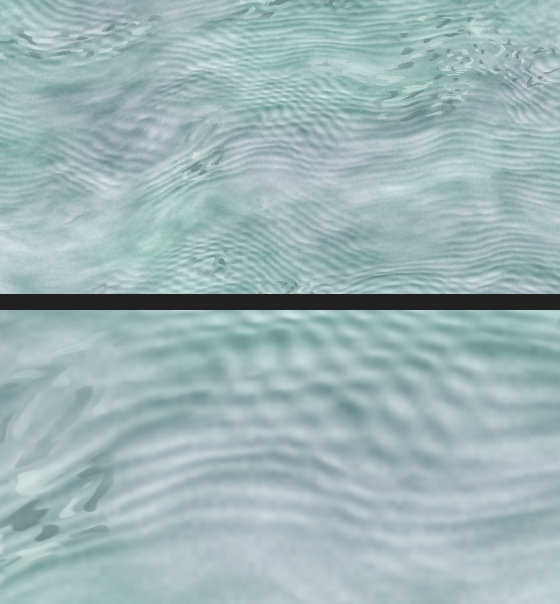
Top, the full canvas; bottom, a detail of the centre.
Write a WebGL 1 fragment shader that draws this texture.

```glsl
precision highp float;
// Pale, wind-ruffled shallow water: tilted, warped noise makes the swell and chop,
// two masked wave trains add fine ripples, and creases, glints and dark flecks
// sit on top. Brightness and teal-to-grey tint are summed around one mean colour.

uniform vec2 u_resolution;

// Colours
const vec3 MEAN_WATER = vec3(0.632, 0.736, 0.737);
const vec3 LIGHT_STEP = vec3(0.083, 0.070, 0.071);  // change per unit of brightness
const vec3 GREY_STEP = vec3(0.030, -0.008, 0.012);  // change from teal towards grey
const vec3 FLECK_COLOR = vec3(0.40, 0.50, 0.50);
const vec3 GLINT_COLOR = vec3(0.85, 0.91, 0.90);

// Shapes, in units of the canvas height
const float TILT = 0.14;
const float BEND = 0.10;
const vec2 SWELL_SCALE = vec2(2.2, 6.0);
const vec2 CHOP_SCALE = vec2(10.0, 29.0);
const vec2 CREASE_SCALE = vec2(1.3, 4.2);
const vec2 FLECK_SCALE = vec2(34.0, 62.0);
const vec2 CROSS_DIRECTION = vec2(0.50, 0.87);
const float RIPPLE_COUNT = 44.0;
const float CROSS_COUNT = 37.0;
const float GRAIN_SCALE = 125.0;

// Strengths
const float SWELL = 0.85;
const float CHOP = 0.85;
const float RIPPLE = 0.65;
const float CROSS = 0.65;
const float CREASE = 0.9;
const float GRAIN = 0.22;

const float TAU = 6.2831853;

float hash(vec2 cell) {
  vec3 h = fract(vec3(cell.xyx) * 0.1031);
  h += dot(h, h.yzx + 33.33);
  return fract((h.x + h.y) * h.z);
}

// Smooth value noise from -1 to 1
float noise(vec2 p) {
  vec2 cell = floor(p);
  vec2 f = p - cell;
  f = f * f * f * (f * (f * 6.0 - 15.0) + 10.0);
  float low = mix(hash(cell), hash(cell + vec2(1.0, 0.0)), f.x);
  float high = mix(hash(cell + vec2(0.0, 1.0)), hash(cell + 1.0), f.x);
  return 2.0 * mix(low, high, f.y) - 1.0;
}

// Three octaves, each turned to hide the lattice
float fbm(vec2 p) {
  float sum = 0.0;
  float weight = 1.0;
  for (int i = 0; i < 3; i++) {
    sum += weight * noise(p);
    p = mat2(1.6, 1.2, -1.2, 1.6) * p + 17.3;
    weight *= 0.52;
  }
  return sum;
}

mat2 rotation(float angle) {
  float c = cos(angle);
  float s = sin(angle);
  return mat2(c, -s, s, c);
}

// Bent coordinates: x runs along the crests, y across them
vec2 flowCoordinates(vec2 p) {
  vec2 q = rotation(TILT) * p;
  q.y += BEND * noise(p * vec2(1.6, 2.1) + 4.7);
  q.y += 0.25 * BEND * noise(p * vec2(4.5, 6.5) + 31.0);
  q.x += BEND * noise(p * 2.6 + 52.0);
  return q;
}

// A train of waves that fades in and out in patches
float waveTrain(float distanceAcross, float count, float wobble, float patchNoise) {
  float wave = sin(TAU * count * distanceAcross + wobble);
  return wave * smoothstep(-0.3, 0.6, patchNoise);
}

// Pale line with a soft shadow on one side
float crease(vec2 q) {
  float n = noise(q * CREASE_SCALE + 71.0);
  float line = exp(-150.0 * n * n) + 2.2 * n * exp(-14.0 * n * n);
  return line * smoothstep(-0.2, 0.5, noise(q * vec2(2.0, 3.0) + 88.0));
}

void main() {
  vec2 p = gl_FragCoord.xy / u_resolution.y;
  vec2 q = flowCoordinates(p);

  // Surface brightness
  float swell = fbm(q * SWELL_SCALE + 11.0);
  float chop = fbm(q * CHOP_SCALE + 23.0);
  float wobble = 1.4 * chop + 3.0 * noise(q * vec2(5.0, 9.0) + 9.0);
  float ripple = waveTrain(q.y, RIPPLE_COUNT, wobble, noise(q * vec2(3.0, 7.0) + 37.0));
  float crossing = waveTrain(dot(q, CROSS_DIRECTION), CROSS_COUNT, wobble,
                             noise(q * vec2(2.6, 4.5) + 63.0) - 0.15);
  float light = SWELL * swell + CHOP * chop + RIPPLE * ripple + CROSS * crossing;
  light += CREASE * (crease(q) - 0.08) + GRAIN * noise(p * GRAIN_SCALE);

  // Teal hollows and grey sky reflections
  float grey = fbm(q * vec2(1.7, 4.0) + 45.0) + 0.3 * chop;
  vec3 color = MEAN_WATER + LIGHT_STEP * light + GREY_STEP * grey;

  // Clustered dark flecks and glints
  float cluster = smoothstep(0.3, 0.75, noise(q * vec2(4.0, 7.0) + 92.0));
  float fleck = noise(q * FLECK_SCALE + 0.8 * chop);
  color = mix(color, FLECK_COLOR, 0.7 * cluster * smoothstep(0.4, 0.75, fleck));
  color = mix(color, GLINT_COLOR, 0.6 * cluster * smoothstep(0.45, 0.8, -fleck));

  gl_FragColor = vec4(clamp(color, 0.0, 1.0), 1.0);
}
```
